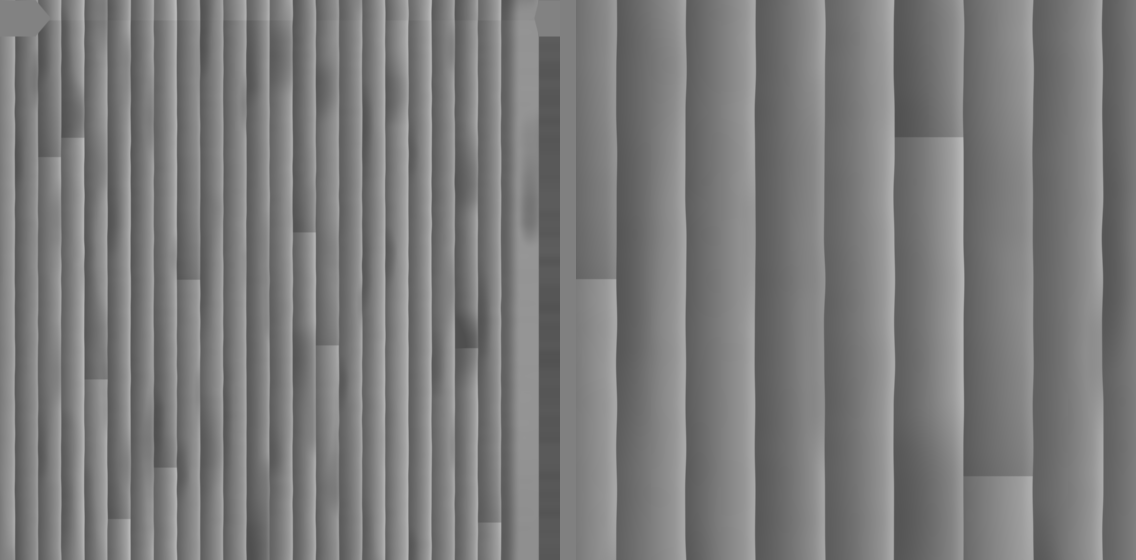
Left: the whole. Right: its middle third, enlarged.
Reproduce this texture map procedurally as a WebGL 2 fragment shader.

```glsl
#version 300 es
precision highp float;

uniform vec2 u_resolution;
out vec4 fragColor;

// Layout, in canvas widths
const float BOARD_WIDTH = 0.04134;
const float FIRST_EDGE = 0.0267;
const float LAST_BOARD = 21.0;
const float MARGIN_EDGE = 0.9622;
const float TOP_BAND = 0.0365;
const float TAB_HALF_HEIGHT = 0.0326;
const float TAB_TIP = 0.091;

// Tones
const float BOARD_DARK = 0.365;
const float BOARD_LIGHT = 0.645;
const float MARGIN_TONE = 0.345;
const float TAB_TONE = 0.51;

// Wear and variation
const float BOARD_VARIATION = 0.07;
const float JOINT_CHANCE = 0.6;
const float JOINT_SHADOW = 0.11;
const float JOINT_FADE = 0.11;
const float STAIN_DEPTH = 0.14;
const float EDGE_WOBBLE = 0.025;

float hash(vec2 p) {
    return fract(sin(dot(p, vec2(127.1, 311.7))) * 43758.5453);
}

float noise(vec2 p) {
    vec2 cell = floor(p);
    vec2 f = fract(p);
    f = f * f * (3.0 - 2.0 * f);
    float low = mix(hash(cell), hash(cell + vec2(1.0, 0.0)), f.x);
    float high = mix(hash(cell + vec2(0.0, 1.0)), hash(cell + 1.0), f.x);
    return mix(low, high, f.y);
}

// Tone of one board; across runs from its left edge (0) to its right (1)
float boardTone(float id, float across, float y, float pixel) {
    float t = clamp(across, 0.0, 1.0);
    bool wide = id > LAST_BOARD - 0.5;

    // Sloped profile, with a brighter right lip
    float slope = mix(0.9, 1.5, hash(vec2(id, 1.0)));
    float light = BOARD_LIGHT + BOARD_VARIATION * (hash(vec2(id, 2.0)) - 0.5);
    if (wide) {
        t = smoothstep(0.0, 0.85, t);
        light = 0.57;
    }
    float tone = mix(BOARD_DARK, light, pow(t, slope));
    tone += wide ? 0.0 : 0.035 * smoothstep(0.82, 1.0, t);
    tone += BOARD_VARIATION * 0.5 * (hash(vec2(id, 3.0)) - 0.5);

    // Butt joint: shadowed above, slightly raised below
    float joint = mix(0.06, 0.9, hash(vec2(id, 4.0)));
    float hasJoint = step(hash(vec2(id, 5.0)), JOINT_CHANCE);
    float d = y - joint;
    float above = smoothstep(-pixel, pixel, d);
    float shadow = JOINT_SHADOW * (0.35 + 0.65 * t) * exp(-abs(d) / JOINT_FADE);
    float raised = 0.03 * exp(-abs(d) / (2.0 * JOINT_FADE));
    tone += hasJoint * mix(raised, -shadow, above);

    // Soft stains and slow drift along the length
    float stain = noise(vec2(across * 0.8 + id * 5.0, y * 7.0 + id * 3.7));
    tone -= STAIN_DEPTH * smoothstep(0.62, 1.0, stain) * (0.3 + 0.7 * t);
    tone += 0.04 * (noise(vec2(id * 9.0, y * 3.0)) - 0.5);
    tone += 0.008 * (noise(vec2(id * 4.0 + across, y * 70.0)) - 0.5);

    // Separate course along the top
    float band = smoothstep(-pixel, pixel, y - 1.0 + TOP_BAND);
    tone += band * 0.07 * (hash(vec2(id, 6.0)) - 0.35);
    return max(tone, 0.31);
}

void main() {
    vec2 uv = gl_FragCoord.xy / u_resolution;
    float pixel = 1.0 / min(u_resolution.x, u_resolution.y);

    // Boards, blended across the nearest edge
    float u = (uv.x - FIRST_EDGE) / BOARD_WIDTH;
    float edge = min(floor(u + 0.5), LAST_BOARD);
    float across = u - edge;
    across += EDGE_WOBBLE * (noise(vec2(edge * 3.0, uv.y * 40.0)) - 0.5);
    float leftTone = boardTone(edge - 1.0, across + 1.0, uv.y, pixel);
    float rightTone = boardTone(edge, across, uv.y, pixel);
    float blur = pixel / BOARD_WIDTH;
    float tone = mix(leftTone, rightTone, smoothstep(-blur, blur, across));

    // Flat margin with faint streaks
    float streak = 0.025 * (noise(vec2(2.0, uv.y * 60.0)) - 0.5);
    streak += 0.04 * (noise(vec2(8.0, uv.y * 5.0)) - 0.5);
    float margin = smoothstep(-pixel, pixel, uv.x - MARGIN_EDGE);
    tone = mix(tone, MARGIN_TONE + streak, margin);

    // Pointed tabs in the two top corners
    float dy = abs(uv.y - 1.0 + TAB_HALF_HEIGHT);
    float leftTab = max(dy - TAB_HALF_HEIGHT, (uv.x + 0.85 * dy - TAB_TIP) / 1.31);
    float rightTab = max(dy - TAB_HALF_HEIGHT, MARGIN_EDGE - 0.008 + 0.25 * dy - uv.x);
    float tab = min(leftTab, rightTab);
    tone = mix(tone, TAB_TONE, 1.0 - smoothstep(-pixel, pixel, tab));

    fragColor = vec4(vec3(tone), 1.0);
}
```
